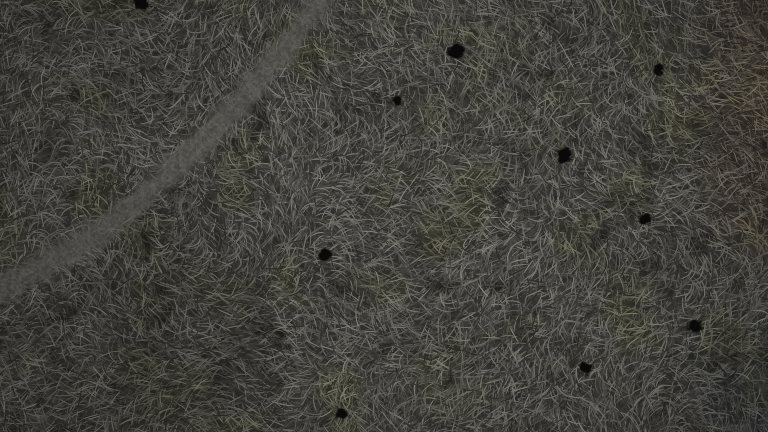
A Shadertoy shader for this texture:

```glsl
// Dry matted grass seen from above, crossed by a worn path and dotted with dark clumps.
// Layers of hashed cells each hold one thin blade, combed by a slow noise flow;
// the path is a parabola and the clumps follow two wandering chains.
#define LAYERS 10
#define CELL 0.027
#define BLADE_HALF_LENGTH 0.92
#define BLADE_HALF_WIDTH 0.0013
#define BLADE_SPREAD 2.5
#define PATH_HALF_WIDTH 0.029
#define CLUMP_RADIUS 0.014
#define SOIL vec3(0.180, 0.180, 0.168)
#define STRAW vec3(1.0, 0.99, 0.925)
#define PATH_COLOR vec3(0.325, 0.320, 0.302)
#define CLUMP_COLOR vec3(0.035, 0.036, 0.038)

float hash(vec2 p) {
    return fract(sin(dot(p, vec2(127.1, 311.7))) * 43758.5453);
}

float noise(vec2 p) {
    vec2 i = floor(p), f = fract(p);
    f = f * f * (3.0 - 2.0 * f);
    return mix(mix(hash(i), hash(i + vec2(1, 0)), f.x),
               mix(hash(i + vec2(0, 1)), hash(i + vec2(1, 1)), f.x), f.y);
}

float fbm(vec2 p) {
    float sum = 0.0, amp = 0.5;
    for (int i = 0; i < 4; i++) {
        sum += amp * noise(p);
        p = p * 2.03 + 17.3;
        amp *= 0.5;
    }
    return sum / 0.9375;
}

// Composite every blade that can reach p
vec3 grass(vec2 p, float pixel) {
    vec3 col = SOIL * (0.65 + 0.7 * fbm(p * 70.0));
    float flow = 4.5 * noise(p * 3.6 + 3.0) + 0.7 * noise(p * 13.0) - 1.6;
    for (int k = 0; k < LAYERS; k++) {
        float layer = float(k);
        vec2 q = p / CELL + layer * vec2(7.37, 3.71);
        vec2 cell = floor(q);
        for (int j = 0; j < 9; j++) {
            vec2 id = cell + vec2(j % 3 - 1, j / 3 - 1);
            vec2 seed = id + layer * 19.7;
            float tone = hash(seed + 5.3);
            vec2 d = q - id - vec2(hash(seed), hash(seed + 31.9));
            float angle = flow + BLADE_SPREAD * (hash(seed + 77.1) - 0.5);
            vec2 dir = vec2(cos(angle), sin(angle));
            float along = dot(d, dir);
            float across = dot(d, vec2(-dir.y, dir.x)) + 0.2 * (tone - 0.5) * along * along;
            float taper = 1.0 - smoothstep(0.5, 1.0, abs(along) / BLADE_HALF_LENGTH);
            float edge = 0.5 * pixel;
            float mask = taper * (1.0 - smoothstep(BLADE_HALF_WIDTH - edge,
                                  BLADE_HALF_WIDTH + edge, abs(across) * CELL));
            float value = mix(0.14, 0.43, tone) * mix(0.88, 1.08, layer / float(LAYERS));
            col = mix(col, value * STRAW, mask);
        }
    }
    return col;
}

// Signed distance to a ragged clump
float clump(vec2 p, vec2 center, float radius) {
    float ragged = 0.010 * (noise(p * 80.0) - 0.5) + 0.005 * (noise(p * 190.0) - 0.5);
    return length((p - center) * vec2(0.9, 1.0)) - radius + ragged;
}

float clumps(vec2 p) {
    float d = clump(p, vec2(0.325, 0.992), CLUMP_RADIUS * 0.85);
    // Right chain swings from side to side on its way down
    for (int i = 0; i < 5; i++) {
        float t = float(i);
        vec2 c = vec2(1.465 + 0.16 * sin(2.76 + 1.85 * t),
                      0.838 - 0.185 * t + 0.012 * t * cos(3.1416 * t));
        d = min(d, clump(p, c, CLUMP_RADIUS * (0.92 + 0.15 * cos(2.7 * t - 2.7))));
    }
    // Middle chain curves down and back
    for (int i = 0; i < 4; i++) {
        float t = float(i);
        vec2 c = vec2(1.055 - 0.22 * t + 0.044 * t * t, 0.88 - 0.09 * t - 0.063 * t * t);
        d = min(d, clump(p, c + 0.045 * sin(2.1 * t), CLUMP_RADIUS * (0.85 + 0.15 * cos(3.1 * t))));
    }
    return d;
}

void mainImage(out vec4 fragColor, in vec2 fragCoord) {
    vec2 p = fragCoord / iResolution.y;
    float pixel = 1.0 / iResolution.y;
    vec3 col = grass(p, pixel);

    // Uneven growth: faint hollows and olive tufts
    col *= 0.92 + 0.22 * fbm(p * 9.0 + 9.0);
    col *= 1.0 - 0.30 * smoothstep(0.62, 0.85, fbm(p * 18.0 + 41.0));
    col *= mix(vec3(1), vec3(1.02, 1.02, 0.92), smoothstep(0.45, 0.75, fbm(p * 9.0 + 23.0)));

    // Worn path, grainy and soft at its rim
    float slope = 0.433 + 1.262 * p.x;
    float curve = 0.332 + 0.433 * p.x + 0.628 * p.x * p.x;
    float d = abs(p.y - curve) / sqrt(1.0 + slope * slope);
    d += 0.035 * (fbm(p * 45.0) - 0.5);
    float path = 1.0 - smoothstep(PATH_HALF_WIDTH - 0.018, PATH_HALF_WIDTH + 0.012, d);
    vec3 dust = PATH_COLOR * (0.72 + 0.56 * fbm(p * 170.0));
    col = mix(col, dust, 0.85 * path);

    // Broad light: dim corners and left side, brown right edge, cool lower right
    vec2 v = (p - vec2(0.98, 0.52)) / vec2(1.0, 0.75);
    col *= 1.10 - 0.21 * dot(v, v);
    col *= 1.0 - 0.15 * exp(-18.0 * dot(p - vec2(0.42, 0.22), p - vec2(0.42, 0.22)));
    float right = smoothstep(1.5, 1.78, p.x);
    col *= mix(vec3(1), vec3(1.00, 0.93, 0.88), right * smoothstep(0.25, 0.6, p.y));
    col *= mix(vec3(1), vec3(0.86, 0.87, 0.94), right * (1.0 - smoothstep(0.1, 0.35, p.y)));

    col = mix(CLUMP_COLOR, col, smoothstep(-0.003, 0.003 + pixel, clumps(p)));
    fragColor = vec4(col, 1.0);
}
```
